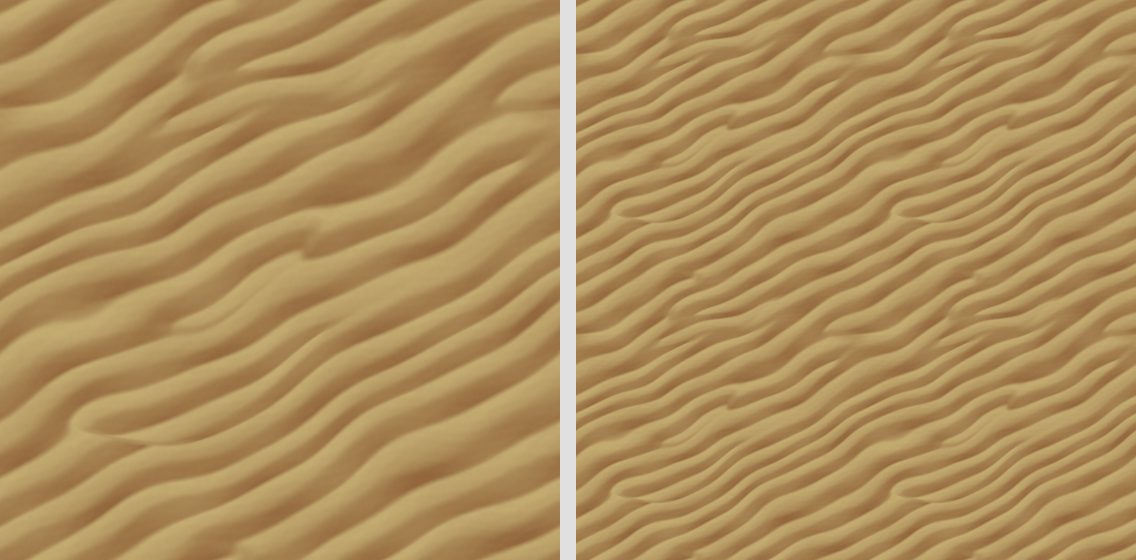
Left: one tile. Right: repeated 2 by 2.
Give the GLSL for this texture, as a WebGL 2 fragment shader.

```glsl
#version 300 es
precision highp float;

uniform vec2 u_resolution;
out vec4 fragColor;

const float TAU = 6.2831853;
const vec2 RIPPLE_FREQ = vec2(-6.0, 13.0);   // whole cycles per tile
const vec2 KERNEL_CELLS = vec2(4.0, 9.0);
const vec2 KERNEL_SIZE = vec2(0.23, 0.07);   // along and across the ripples
const vec2 FREQ_SPREAD = vec2(3.4, 8.0);

vec3 hash3(vec2 cell, float seed) {
    vec3 q = fract(vec3(cell.xyx + seed) * vec3(0.1031, 0.1030, 0.0973));
    q += dot(q, q.yxz + 33.33);
    return fract((q.xxy + q.yzz) * q.zyx);
}

// Periodic sine over the tile; cycles must be whole numbers.
float wave(vec2 p, vec2 cycles, float offset) {
    return sin(TAU * (dot(p, cycles) + offset));
}

vec2 meander(vec2 p) {
    float broad = wave(p, vec2(2.0, 1.0), 0.15) + 0.6 * wave(p, vec2(1.0, -2.0), 0.6);
    float fine = wave(p, vec2(4.0, 3.0), 0.35) + 0.7 * wave(p, vec2(5.0, -3.0), 0.8);
    return p + vec2(0.004 * fine, 0.011 * broad + 0.005 * fine);
}

// Complex sum of elongated wave packets: its angle bends, splits and joins ripples.
vec2 packetSum(vec2 p, vec2 cells, vec2 size, vec2 spread, vec2 across) {
    vec2 along = vec2(across.y, -across.x);
    vec2 home = floor(p * cells);
    vec2 total = vec2(0.0);
    for (int j = -3; j <= 3; j++) {
        for (int i = -2; i <= 2; i++) {
            vec2 cell = home + vec2(i, j);
            vec2 id = mod(cell, cells);
            vec3 place = hash3(id, 3.7);
            vec3 tune = hash3(id, 41.3);
            vec2 d = p - (cell + place.xy) / cells;
            vec2 local = vec2(dot(d, along), dot(d, across));
            vec2 r = local / size;
            float weight = max(exp(-0.5 * dot(r, r)) - 0.05, 0.0);
            float angle = TAU * (dot(local, (tune.xy - 0.5) * spread) + place.z);
            total += weight * vec2(cos(angle), sin(angle));
        }
    }
    return total;
}

// One ripple from bottom to top: crisp foot, shaded slope, pale crest.
float rippleProfile(float t, float crestStart) {
    float foot = 1.0 - smoothstep(0.0, 0.16, t);
    float slope = 0.62 * smoothstep(0.0, 1.0, t * 0.5 + 0.5 * t * t);
    float crest = 0.38 * smoothstep(crestStart - 0.13, crestStart + 0.13, t);
    return foot + slope + crest;
}

// Wrapped cellular distance, used for sand grain.
float cellular(vec2 p, vec2 cells) {
    vec2 q = p * cells;
    vec2 home = floor(q);
    float nearest = 2.0;
    for (int j = -1; j <= 1; j++) {
        for (int i = -1; i <= 1; i++) {
            vec2 cell = home + vec2(i, j);
            vec2 d = cell + hash3(mod(cell, cells), 17.0).xy - q;
            nearest = min(nearest, dot(d, d));
        }
    }
    return sqrt(nearest);
}

vec3 sandColor(float light) {
    vec3 deep = vec3(0.575, 0.405, 0.240);
    vec3 shadow = vec3(0.612, 0.458, 0.278);
    vec3 middle = vec3(0.675, 0.550, 0.350);
    vec3 crest = vec3(0.755, 0.658, 0.432);
    vec3 color = mix(deep, shadow, smoothstep(-0.25, 0.05, light));
    color = mix(color, middle, clamp(light * 2.0, 0.0, 1.0));
    return mix(color, crest, clamp(light * 2.0 - 1.0, 0.0, 1.1));
}

void main() {
    vec2 uv = gl_FragCoord.xy / u_resolution;
    vec2 p = meander(uv);

    // Ripple position, with calm spots where ripples meet
    vec2 packet = packetSum(p, KERNEL_CELLS, KERNEL_SIZE, FREQ_SPREAD, normalize(RIPPLE_FREQ));
    float strength = length(packet);
    float bend = atan(packet.y, packet.x + 1e-6) / TAU;
    float t = fract(dot(p, RIPPLE_FREQ) + bend);

    // Slow changes of crest width and shadow depth
    float drift = 0.5 * wave(uv, vec2(3.0, 2.0), 0.1) + 0.5 * wave(uv, vec2(-2.0, 5.0), 0.45);
    float depth = 0.5 * wave(uv, vec2(4.0, -3.0), 0.7) + 0.5 * wave(uv, vec2(3.0, 5.0), 0.25);
    float light = rippleProfile(t, 0.55 + 0.10 * drift);
    light = mix(0.45, light, smoothstep(0.0, 0.3, strength));
    light -= 0.20 * (1.0 - smoothstep(0.0, 0.5, light)) * depth;
    light += 0.06 * drift;

    // Fine grain and faint brushed streaks
    float grain = cellular(uv, vec2(110.0)) - 0.5;
    float streak = wave(p, vec2(-17.0, 41.0), 0.2 * drift) * wave(p, vec2(7.0, 12.0), 0.3 * depth);
    light += 0.06 * grain + 0.035 * streak;

    fragColor = vec4(sandColor(light), 1.0);
}
```
